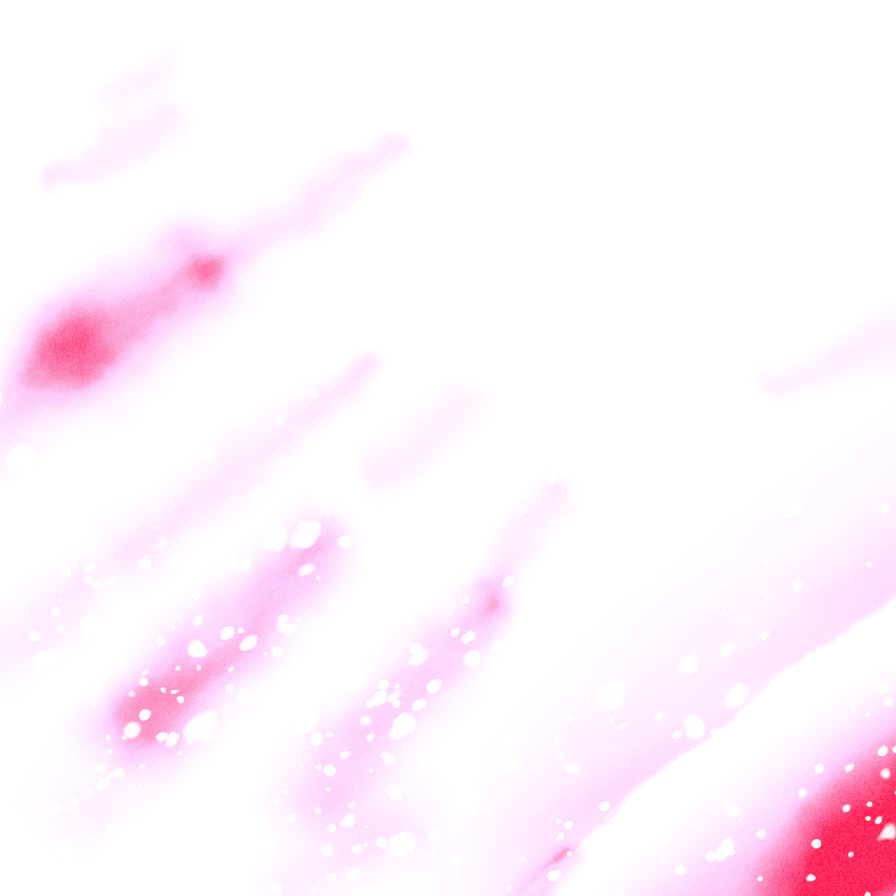
A Shadertoy shader for this background:

```glsl
// Soft pink diagonal streaks on white, with pale flecks and a crimson lower right corner.

float hash(vec2 p) {
    vec3 q = fract(vec3(p.xyx) * 0.1031);
    q += dot(q, q.yzx + 33.33);
    return fract((q.x + q.y) * q.z);
}

float noise(vec2 p) {
    vec2 i = floor(p), f = fract(p);
    f = f * f * (3.0 - 2.0 * f);
    return mix(mix(hash(i), hash(i + vec2(1, 0)), f.x),
               mix(hash(i + vec2(0, 1)), hash(i + vec2(1, 1)), f.x), f.y);
}

float fbm(vec2 p) {
    float sum = 0.0, gain = 0.5;
    for (int i = 0; i < 5; i++) {
        sum += gain * noise(p);
        p = mat2(1.6, 1.2, -1.2, 1.6) * p + 7.3;
        gain *= 0.5;
    }
    return sum;
}

// Soft tapered stroke from a to b
float streak(vec2 p, vec2 a, vec2 b, float widthA, float widthB) {
    vec2 ab = b - a;
    float t = clamp(dot(p - a, ab) / dot(ab, ab), 0.0, 1.0);
    float d = length(p - a - ab * t) / mix(widthA, widthB, t);
    return exp(-d * d);
}

// Scattered slanted drops, one at most in each cell
float flecks(vec2 p, float cells, float density) {
    vec2 g = p * cells, home = floor(g);
    float cover = 0.0;
    for (int y = -1; y <= 1; y++)
    for (int x = -1; x <= 1; x++) {
        vec2 id = home + vec2(x, y);
        vec2 center = id + 0.2 + 0.6 * vec2(hash(id + 3.1), hash(id + 17.7));
        vec2 v = g - center;
        v = vec2(0.77 * v.x + 0.64 * v.y, 0.77 * v.y - 0.64 * v.x);
        v.x *= mix(0.6, 1.1, hash(id + 41.0));
        float radius = mix(0.1, 0.36, pow(hash(id + 9.4), 2.0));
        float edge = length(v) + 0.12 * (noise(g * 4.0) - 0.5) - radius;
        cover = max(cover, step(hash(id + 29.0), density) * (1.0 - smoothstep(-0.06, 0.06, edge)));
    }
    return cover;
}

// White through lilac and rose to crimson
vec3 tint(float a) {
    vec3 c = mix(vec3(1.0), vec3(1.0, 0.94, 1.0), clamp(a / 0.25, 0.0, 1.0));
    c = mix(c, vec3(0.99, 0.79, 0.98), clamp((a - 0.25) / 0.5, 0.0, 1.0));
    c = mix(c, vec3(0.99, 0.62, 0.81), clamp((a - 0.75) / 0.25, 0.0, 1.0));
    c = mix(c, vec3(0.99, 0.40, 0.61), clamp((a - 1.0) / 0.3, 0.0, 1.0));
    return mix(c, vec3(1.0, 0.16, 0.36), clamp((a - 1.3) / 0.4, 0.0, 1.0));
}

void mainImage(out vec4 fragColor, in vec2 fragCoord) {
    vec2 uv = fragCoord / iResolution.xy;
    vec2 along = vec2(0.8 * uv.x + 0.6 * uv.y, 0.8 * uv.y - 0.6 * uv.x);
    vec2 p = uv + 0.055 * (vec2(fbm(uv * 11.0), fbm(uv * 11.0 + 40.0)) - 0.48);

    // Upper left streaks
    float pink = 0.85 * streak(p, vec2(0.08, 0.60), vec2(0.22, 0.69), 0.055, 0.05);
    pink += 0.42 * streak(p, vec2(-0.03, 0.51), vec2(0.10, 0.59), 0.035, 0.05);
    pink += 0.42 * streak(p, vec2(0.25, 0.71), vec2(0.44, 0.83), 0.035, 0.016);
    pink += 0.38 * streak(p, vec2(0.06, 0.80), vec2(0.19, 0.875), 0.018, 0.025);
    pink += 0.22 * streak(p, vec2(0.12, 0.90), vec2(0.19, 0.93), 0.02, 0.02);

    // Middle and lower left streaks
    pink += 0.38 * streak(p, vec2(0.14, 0.39), vec2(0.41, 0.59), 0.045, 0.02);
    pink += 0.30 * streak(p, vec2(0.43, 0.48), vec2(0.51, 0.54), 0.03, 0.03);
    pink += 0.75 * streak(p, vec2(0.17, 0.20), vec2(0.35, 0.38), 0.05, 0.045);
    pink += 0.30 * streak(p, vec2(0.09, 0.10), vec2(0.18, 0.22), 0.05, 0.06);
    pink += 0.38 * streak(p, vec2(0.00, 0.28), vec2(0.08, 0.34), 0.045, 0.03);

    // Central streak and faint right wisp
    pink += 0.62 * streak(p, vec2(0.37, 0.12), vec2(0.54, 0.32), 0.055, 0.028);
    pink += 0.42 * streak(p, vec2(0.54, 0.33), vec2(0.62, 0.45), 0.025, 0.022);
    pink += 0.30 * streak(p, vec2(0.33, 0.00), vec2(0.45, 0.08), 0.04, 0.04);
    pink += 0.30 * streak(p, vec2(0.87, 0.565), vec2(1.02, 0.63), 0.022, 0.035);
    pink *= 0.55 + 0.95 * fbm(along * vec2(7.0, 19.0));

    // Ridge at lower right: pink wash above, pale strip and rose slope below
    float x = uv.x - 0.6;
    float ridge = uv.y - (0.02 + 0.9 * x - 0.3 * x * x) + 0.025 * (fbm(uv * 16.0) - 0.48);
    float above = smoothstep(-0.004, 0.008, ridge);
    float wash = 0.48 * exp(-pow(max(ridge, 0.0) / 0.16, 2.0)) * smoothstep(0.38, 0.66, uv.x);
    float slope = 0.62 * smoothstep(0.03, 0.19, -ridge) * smoothstep(0.58, 0.72, uv.x);
    pink += mix(slope, wash * (0.6 + 0.8 * fbm(along * vec2(5.0, 22.0))), above);
    pink += 0.65 * streak(p, vec2(0.59, -0.02), vec2(0.64, 0.05), 0.022, 0.012);
    pink += 0.35 * exp(-abs(ridge) / 0.002) * smoothstep(0.5, 0.7, noise(along * 30.0))
        * smoothstep(0.6, 0.65, uv.x) * (1.0 - smoothstep(0.84, 0.9, uv.x));

    // Crimson corner
    pink += 1.15 * streak(p, vec2(0.93, 0.01), vec2(1.06, 0.12), 0.055, 0.07);
    pink += 0.35 * streak(p, vec2(0.83, -0.03), vec2(1.0, 0.08), 0.06, 0.09);

    vec3 color = tint(max(pink - 0.07, 0.0));

    // White flecks, thickest toward the bottom
    float low = 1.0 - smoothstep(0.15, 0.62, uv.y);
    float density = low * mix(0.42, 0.22, smoothstep(0.3, 0.6, uv.x));
    float white = max(flecks(uv, 24.0, density), flecks(uv + 0.37, 52.0, density * 0.9));
    color = mix(color, vec3(1.0), 0.95 * white);

    // Fine grain, fading out on white
    float grain = hash(floor(uv * 512.0)) - 0.5;
    color += grain * 0.12 * (1.0 - color.g);
    fragColor = vec4(clamp(color, 0.0, 1.0), 1.0);
}
```
